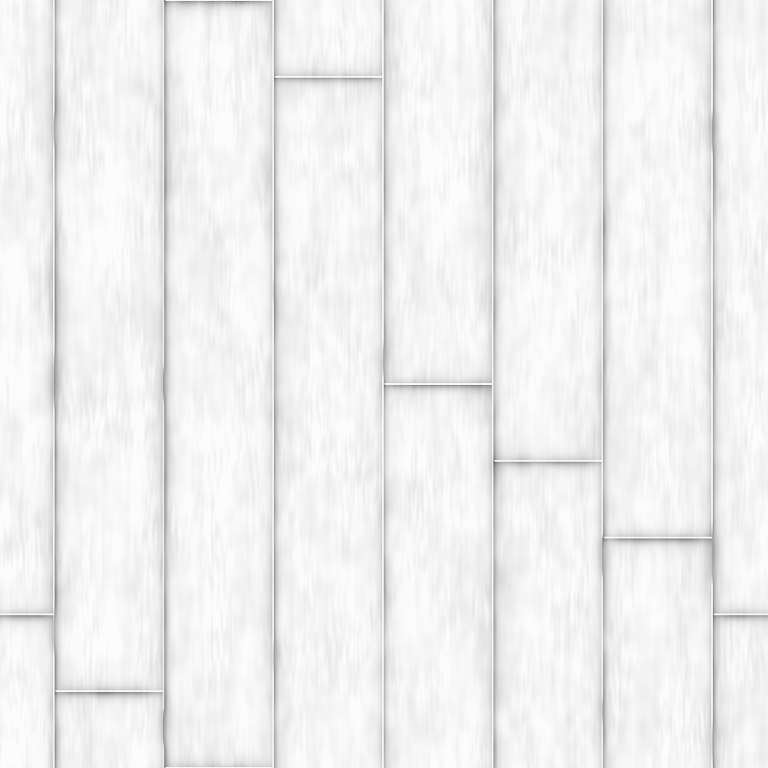
Write a three.js fragment shader that draws this texture.

```glsl
// Whitewashed wooden floor: seven upright planks with stepped end joints.
// Each plank is shaded from its edge distances, with thin pale bevels beside
// dark gaps, and layers of stretched, periodic gradient noise for the grain.

#define PLANKS 7.0
#define JOINT_STEP 0.1
#define SEAM_SHIFT 0.0014
#define BASE_TONE 0.967
#define LINE_TONE 0.975
#define LINE_HALF_WIDTH 0.0012
#define EDGE_SOFTNESS 0.0007
#define DARK_EDGE 0.56
#define PALE_EDGE 0.17
#define SHADE_WIDTH 0.0031
#define HALO_STRENGTH 0.085
#define SEAM_WEAR 0.09

varying vec2 vUv;

float hash(vec2 cell) {
  return fract(sin(dot(cell, vec2(127.1, 311.7))) * 43758.55);
}

// Dot product of the cell corner's random gradient with the offset to it
float corner(vec2 cell, vec2 offset, vec2 period) {
  float angle = 6.28318 * hash(mod(cell, period));
  return dot(vec2(cos(angle), sin(angle)), offset);
}

// Gradient noise that repeats after the given number of cells
float gradientNoise(vec2 p, vec2 period) {
  vec2 cell = floor(p);
  vec2 f = fract(p);
  vec2 w = f * f * f * (f * (f * 6.0 - 15.0) + 10.0);
  float low = mix(corner(cell, f, period),
                  corner(cell + vec2(1.0, 0.0), f - vec2(1.0, 0.0), period), w.x);
  float high = mix(corner(cell + vec2(0.0, 1.0), f - vec2(0.0, 1.0), period),
                   corner(cell + vec2(1.0, 1.0), f - vec2(1.0, 1.0), period), w.x);
  return mix(low, high, w.y);
}

float layer(vec2 p, vec2 cells) {
  return gradientNoise(p * cells, cells);
}

// Broad wash, cloudy stains, long streaks and patches of fine fibres
float woodGrain(vec2 p) {
  float wash = 0.035 * layer(p, vec2(13.0, 5.0)) + 0.035 * layer(p, vec2(31.0, 14.0));
  float stains = 0.030 * layer(p, vec2(64.0, 37.0));
  float streaks = 0.030 * layer(p, vec2(71.0, 4.0)) + 0.022 * layer(p, vec2(128.0, 15.0));
  float patches = clamp(0.6 + 1.6 * layer(p, vec2(23.0, 9.0)), 0.1, 1.3);
  float fibres = 0.055 * patches * layer(p, vec2(241.0, 29.0));
  return wash + stains + streaks + fibres;
}

float contactShade(float dist, float strength, float width) {
  return strength * exp(-dist / width);
}

float bevelLine(float dist) {
  return 1.0 - smoothstep(LINE_HALF_WIDTH - EDGE_SOFTNESS,
                          LINE_HALF_WIDTH + EDGE_SOFTNESS, dist);
}

void main() {
  // Plank layout; the end joints step down, with one larger jump
  float across = (vUv.x + SEAM_SHIFT) * PLANKS + 0.5;
  float plank = mod(floor(across), PLANKS);
  float u = fract(across);
  float joint = 0.2 - JOINT_STEP * plank - 3.0 * JOINT_STEP * step(3.5, plank);
  float v = fract(vUv.y - joint + 1.0);

  // Distances to the four plank edges
  float left = u / PLANKS;
  float right = (1.0 - u) / PLANKS;
  float bottom = v;
  float top = 1.0 - v;
  float seamDist = min(left, right);
  float jointDist = min(bottom, top);

  // Uneven wear along each seam and joint
  float seam = mod(floor(across + 0.5), PLANKS);
  float seamNoise = layer(vec2(seam / PLANKS + 0.031, vUv.y), vec2(16.0, 9.0));
  float seamForce = mix(0.75, 1.1, hash(vec2(seam, 4.0))) + 0.5 * seamNoise;
  float worn = smoothstep(0.25, 0.42, seamNoise);
  float jointNoise = layer(vec2(vUv.x, joint + 1.0), vec2(21.0, 13.0));
  float jointForce = mix(0.75, 1.1, hash(vec2(plank, 9.0))) + 0.5 * jointNoise;
  jointForce *= mix(0.5, 1.0, smoothstep(0.0, 0.2, u) * smoothstep(0.0, 0.15, 1.0 - u));

  // Painted wood, shifted along each plank
  vec2 grainPoint = vec2(vUv.x, vUv.y + 0.37 * plank);
  float tone = min(BASE_TONE + woodGrain(grainPoint), 0.99);

  // Ragged grey halo around the plank, then dark gaps on its left and top
  float ragged = 1.0 + 1.3 * layer(grainPoint, vec2(42.0, 19.0));
  float halo = exp(-left / 0.012) + 0.8 * exp(-right / 0.011)
             + 0.9 * exp(-top / 0.013) + 0.7 * exp(-bottom / 0.011);
  float seamShade = contactShade(left, DARK_EDGE, SHADE_WIDTH)
                  + contactShade(right, PALE_EDGE, SHADE_WIDTH);
  float jointShade = contactShade(top, DARK_EDGE, SHADE_WIDTH * 1.4)
                   + contactShade(bottom, PALE_EDGE, SHADE_WIDTH * 1.6);
  tone -= HALO_STRENGTH * halo * ragged;
  tone -= seamShade * seamForce * (1.0 - 0.6 * worn) + jointShade * jointForce;
  tone -= SEAM_WEAR * worn * exp(-pow(seamDist / 0.009, 2.0));

  // Thin pale bevels, rubbed away where the seam is worn
  float seamLine = bevelLine(seamDist) * 0.92 * (1.0 - 0.8 * worn);
  float jointLine = bevelLine(jointDist) * smoothstep(0.0, 0.03, u);
  tone = mix(tone, LINE_TONE, max(seamLine, jointLine));

  gl_FragColor = vec4(vec3(clamp(tone, 0.0, 1.0)), 1.0);
}
```
